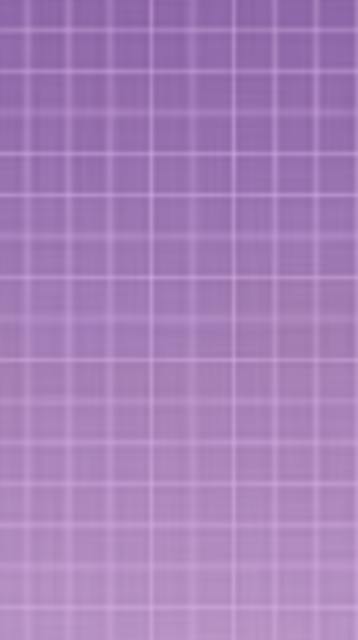
This pattern is drawn by a Shadertoy shader. Its source:

```glsl
const float PITCH = 0.1152;                  // line spacing, in canvas widths
const vec2 FIRST_LINE = vec2(0.077, 0.091);  // lowest left crossing
const vec3 TOP_PURPLE = vec3(0.555, 0.405, 0.66);
const vec3 BOTTOM_MAUVE = vec3(0.72, 0.575, 0.77);
const vec3 LINE_LILAC = vec3(0.86, 0.71, 0.92);

// Softness of each line: 0 is crisp and bright, 1 is wide and faint
const float COLUMN_SOFTNESS[9] = float[9](0.7, 0.65, 0.7, 0.1, 0.9, 0.05, 0.4, 0.45, 0.3);
const float ROW_SOFTNESS[15] = float[15](0.2, 0.8, 0.5, 0.35, 0.5, 0.8, 0.1, 1.0,
                                         0.1, 0.85, 0.1, 0.15, 0.9, 0.3, 0.35);

float hash(vec2 p) {
    return fract(sin(dot(p, vec2(127.1, 311.7))) * 43758.5453);
}

float valueNoise(vec2 p) {
    vec2 cell = floor(p);
    vec2 t = fract(p);
    t = t * t * (3.0 - 2.0 * t);
    float low = mix(hash(cell), hash(cell + vec2(1.0, 0.0)), t.x);
    float high = mix(hash(cell + vec2(0.0, 1.0)), hash(cell + vec2(1.0, 1.0)), t.x);
    return mix(low, high, t.y);
}

// Nearest line: x is its index, y is the distance to it
vec2 nearestLine(float coord, float first) {
    float index = round((coord - first) / PITCH);
    return vec2(index, abs(coord - first - index * PITCH));
}

float lineWidth(float softness) {
    return mix(0.006, 0.014, softness);
}

float lineGlow(float dist, float softness) {
    float d = dist / lineWidth(softness);
    return mix(0.41, 0.19, softness) * exp(-d * d);
}

// Faint dark fringe on both sides of a line
float lineFringe(float dist, float softness) {
    float d = dist / lineWidth(softness) - 2.4;
    return mix(0.012, 0.006, softness) * exp(-d * d);
}

// Fine threads along both axes, fading in and out by patches
float weave(vec2 p) {
    float upright = valueNoise(vec2(p.x * 85.0, p.y * 6.0)) - 0.5;
    float level = valueNoise(vec2(p.x * 6.0, p.y * 85.0) + 40.0) - 0.5;
    float patchMix = valueNoise(p * 7.0 + 9.0);
    return mix(upright, level, patchMix) * 0.026;
}

vec3 background(vec2 p, float height) {
    vec3 color = mix(TOP_PURPLE, BOTTOM_MAUVE, 1.0 - height);
    // The centre is slightly greyer, with a bluish patch on its left
    color.b -= 0.014 * exp(-pow((height - 0.47) / 0.12, 2.0));
    vec2 offset = (vec2(p.x, height) - vec2(0.3, 0.49)) / vec2(0.27, 0.05);
    color += vec3(-0.004, 0.0, 0.024) * exp(-dot(offset, offset));
    // Slight drift of hue
    color += vec3(0.005, 0.003, -0.005) * (valueNoise(p * 6.0 + 23.0) - 0.5);
    return color + weave(p);
}

void mainImage(out vec4 fragColor, in vec2 fragCoord) {
    vec2 p = fragCoord / iResolution.x;
    float height = fragCoord.y / iResolution.y;

    vec2 column = nearestLine(p.x, FIRST_LINE.x);
    vec2 row = nearestLine(p.y, FIRST_LINE.y);
    float columnSoftness = COLUMN_SOFTNESS[clamp(int(column.x), 0, 8)];
    float rowSoftness = ROW_SOFTNESS[clamp(int(row.x), 0, 14)];

    // Uneven brightness along each line
    float columnWear = 0.85 + 0.25 * valueNoise(vec2(column.x * 5.0, p.y * 12.0));
    float rowWear = 0.85 + 0.25 * valueNoise(vec2(p.x * 12.0, row.x * 5.0 + 70.0));
    float columnGlow = lineGlow(column.y, columnSoftness) * columnWear;
    float rowGlow = lineGlow(row.y, rowSoftness) * rowWear;

    vec3 color = background(p, height);
    color -= lineFringe(column.y, columnSoftness) + lineFringe(row.y, rowSoftness);
    color = mix(color, LINE_LILAC, 1.0 - (1.0 - columnGlow) * (1.0 - rowGlow));
    fragColor = vec4(color, 1.0);
}
```
